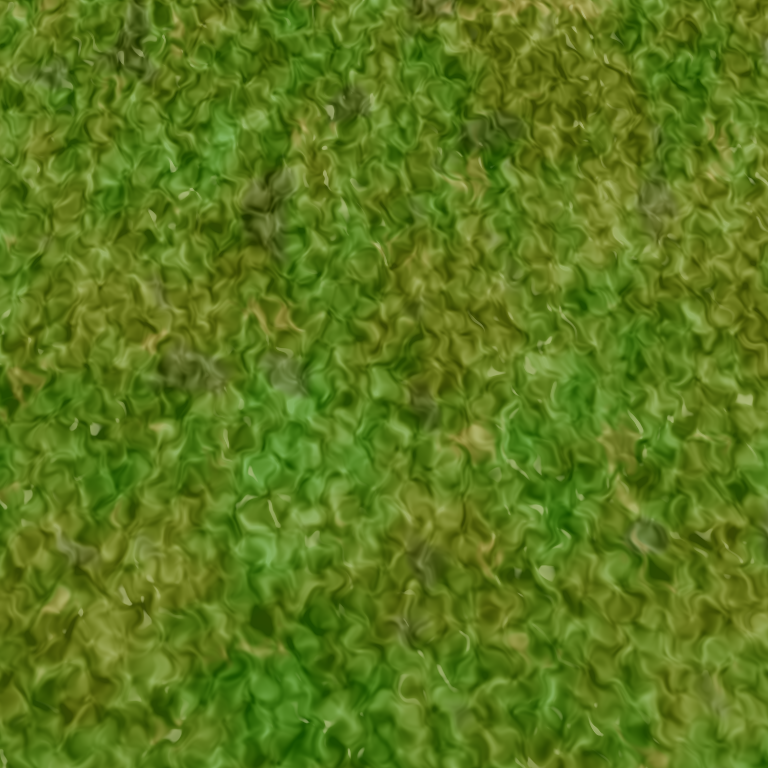
Write a Shadertoy shader that draws this texture.

```glsl
// Mown lawn seen at a slant: soft leaning tufts with dark gaps, pale flecks and hue patches.
#define TUFT_SCALE vec2(58.0, 33.0)
#define FINE_SCALE vec2(118.0, 72.0)
#define CLUMP_SCALE vec2(23.0, 17.0)
#define PATCH_SCALE 5.0
#define LEAN_LEFT 0.55
#define LEAN_RIGHT -0.45
#define WARP 0.012
#define CONTRAST 1.0
#define HUE_SHIFT 0.06
#define FLECK_COLOR vec3(0.74, 0.77, 0.56)
#define SOIL_COLOR vec3(0.25, 0.27, 0.13)
#define STRAW_COLOR vec3(0.62, 0.50, 0.24)

float hash(vec2 cell) {
    uvec2 n = uvec2(ivec2(cell)) * uvec2(1597334673u, 3812015801u);
    uint h = (n.x ^ n.y) * 1597334673u;
    h = (h ^ (h >> 15)) * 2246822519u;
    h ^= h >> 13;
    return float(h >> 8) / 16777216.0;
}

float cornerSlope(vec2 cell, vec2 offset) {
    float angle = 6.2832 * hash(cell);
    return dot(vec2(cos(angle), sin(angle)), offset);
}

// Gradient noise scaled to roughly unit deviation
float noise(vec2 p) {
    vec2 i = floor(p), f = fract(p);
    vec2 s = f * f * (3.0 - 2.0 * f);
    vec2 e = vec2(1.0, 0.0);
    float low = mix(cornerSlope(i, f), cornerSlope(i + e, f - e), s.x);
    float high = mix(cornerSlope(i + e.yx, f - e.yx), cornerSlope(i + 1.0, f - 1.0), s.x);
    return 4.7 * mix(low, high, s.y);
}

// Coordinates across and along a blade tilted by the given angle
vec2 tilt(vec2 p, float angle) {
    float c = cos(angle), s = sin(angle);
    return vec2(c * p.x + s * p.y, c * p.y - s * p.x);
}

// Blend that keeps the deviation of two independent noises
float blendNoise(float a, float b, float t) {
    return mix(a, b, t) / length(vec2(t, 1.0 - t));
}

// Green ramp from deep shade to sunlit tips, driven by deviation from the mean
vec3 grassColor(float z) {
    return vec3(0.357 + 0.085 * z, 0.475 + 0.082 * z, 0.095 + 0.072 * z + 0.014 * z * z);
}

void mainImage(out vec4 fragColor, in vec2 fragCoord) {
    vec2 uv = fragCoord / iResolution.xy;

    // Tufts shrink towards the far, upper edge
    vec2 ground = vec2((uv.x - 0.5) * (0.9 + 0.3 * uv.y), uv.y * (0.9 + 0.15 * uv.y)) + 2.0;
    vec2 bend = vec2(noise(ground * 37.0), noise(ground.yx * 41.0 + 9.0));
    vec2 q = ground + WARP * 0.3 * bend;
    vec2 left = tilt(q, LEAN_LEFT), right = tilt(q, LEAN_RIGHT);
    float side = smoothstep(-0.5, 1.3, noise(ground * 16.0 + 31.0));

    // Layers of light and shade
    float tuft = blendNoise(noise(left * TUFT_SCALE), noise(right * TUFT_SCALE + 57.0), side);
    float fine = blendNoise(noise(left * FINE_SCALE + 13.0), noise(right * FINE_SCALE + 91.0), side);
    float clump = noise(left * CLUMP_SCALE + 71.0);
    float area = noise(tilt(ground, 0.3) * PATCH_SCALE + 23.0);
    float crispness = mix(0.34, 0.52, uv.y);
    float z = 0.66 * tuft + crispness * fine + 0.42 * clump + 0.27 * area;
    z = CONTRAST * clamp(z, -2.2, 2.6);
    vec3 color = grassColor(z);

    // Fresh green against olive, fresher towards the lower left
    float broadHue = noise(tilt(ground, 0.7) * 4.0 + 43.0);
    float localHue = noise(right * CLUMP_SCALE * 0.8 + 17.0);
    float hue = 0.6 * broadHue + 0.4 * localHue + 0.5 * (uv.x + uv.y - 1.0);
    color += HUE_SHIFT * clamp(hue, -1.7, 1.1) * vec3(0.85, -0.1, 0.1);

    // Thin soil patches, mostly far away
    float bare = smoothstep(1.5, 2.5, noise(ground * 9.0 + 5.0) + 0.5 * uv.y + 0.3 * clump);
    color = mix(color, SOIL_COLOR + 0.08 * z, 0.45 * bare);

    // Dry straw and pale flecks gathered in loose groups
    float dry = smoothstep(1.7, 2.7, noise(ground * 11.0 + 83.0) + 0.35 * tuft);
    color = mix(color, STRAW_COLOR + 0.08 * z, 0.4 * dry);
    float group = smoothstep(-0.2, 1.6, noise(ground * 8.0 + 61.0));
    float fleck = smoothstep(1.3, 2.3, noise(left * TUFT_SCALE * 1.3 + 37.0) + 0.25 * fine);
    color = mix(color, FLECK_COLOR, 0.6 * fleck * group);

    fragColor = vec4(clamp(color, 0.0, 1.0), 1.0);
}
```
